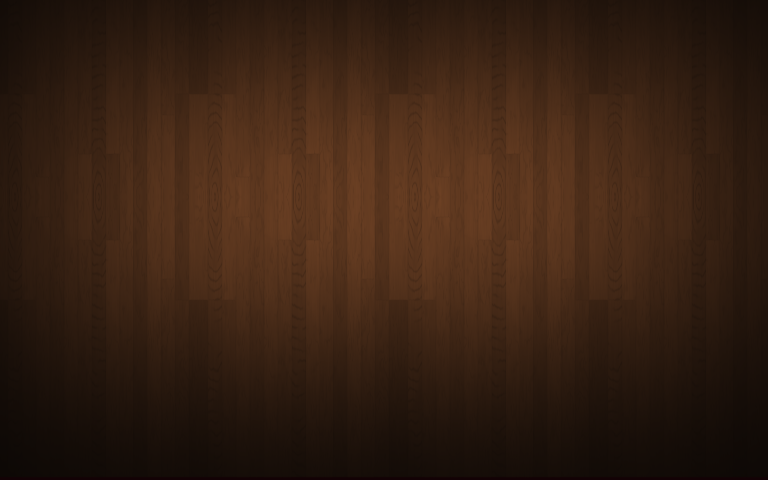
A WebGL 2 fragment shader for this texture:

```glsl
#version 300 es
precision highp float;

#define PERIOD 0.41667
#define TILE_START 0.13333
#define AXIS_Y 0.5896
#define SEAM_WIDTH 0.0014
#define SEAM_DEPTH 0.09
#define GRAIN_DEPTH 0.105
#define TONE_CONTRAST 0.8
#define LIGHT_CENTER vec2(0.80, 0.585)
#define LIGHT_SPREAD vec2(0.79, 0.415)
#define WOOD_COLOR vec3(0.350, 0.206, 0.112)
#define SHADOW_COLOR vec3(0.034, 0.022, 0.015)

uniform vec2 u_resolution;
out vec4 fragColor;

// Plank tones near the axis and beyond the joint, and joint distance from it
const float INNER_TONE[14] = float[14](
    1.03, 1.08, 0.90, 0.94, 1.02, 0.90, 1.06, 1.05, 0.86, 1.00, 0.93, 1.07, 1.07, 0.95);
const float OUTER_TONE[14] = float[14](
    1.03, 1.00, 0.93, 1.07, 1.02, 0.90, 1.06, 1.00, 0.91, 0.80, 0.90, 0.96, 1.03, 0.95);
const float JOINT[14] = float[14](
    0.60, 0.0896, 0.60, 0.0896, 0.60, 0.60, 0.60, 0.171, 0.2146, 0.2146, 0.2146, 0.2146, 0.0417, 0.60);

float hash(vec2 p) {
    vec3 q = fract(vec3(p.xyx) * 0.1031);
    q += dot(q, q.yzx + 33.33);
    return fract((q.x + q.y) * q.z);
}

float noise(vec2 p) {
    vec2 i = floor(p), f = fract(p);
    f = f * f * (3.0 - 2.0 * f);
    return mix(mix(hash(i), hash(i + vec2(1, 0)), f.x),
               mix(hash(i + vec2(0, 1)), hash(i + vec2(1, 1)), f.x), f.y);
}

float fbm(vec2 p) {
    float sum = 0.0, weight = 0.5;
    for (int i = 0; i < 4; i++) {
        sum += weight * noise(p);
        p = p * 2.03 + 7.1;
        weight *= 0.5;
    }
    return sum;
}

// Plank index, position across it from 0 to 1, and plank width
vec3 plankAt(float x) {
    float t = mod(x - TILE_START, PERIOD);
    vec3 run = vec3(0.0, 0.0, 0.02894);
    if (t >= 0.3) run = vec3(10.0, 0.3, 0.02917);
    else if (t >= 0.2604) run = vec3(9.0, 0.2604, 0.0396);
    float along = (t - run.y) / run.z;
    float index = min(run.x + floor(along), 13.0);
    return vec3(index, along + run.x - index, run.z);
}

// Long fibres, broken growth rings and blotches, about zero on average
float woodGrain(float across, float v, float seed, bool knotted) {
    vec2 p = vec2(across, v);
    float fibres = fbm(p * vec2(360.0, 22.0) + seed * 17.3) - 0.47;
    float bend = fbm(p * vec2(46.0, 10.0) + seed * 9.7);
    float rings = across * 130.0 + bend * 38.0;
    float strength = 0.7;
    if (knotted) {
        rings = length(p * vec2(1.0, 0.22)) * 1250.0 + bend * 11.0;
        strength = 1.5;
    }
    float lines = pow(0.5 + 0.5 * sin(rings), 5.0) - 0.25;
    float broken = smoothstep(0.2, 0.7, noise(p * vec2(90.0, 30.0) + seed * 5.9));
    float patches = fbm(p * vec2(70.0, 14.0) + seed * 3.1) - 0.47;
    return fibres * 0.9 - lines * strength * broken + patches * 0.8;
}

void main() {
    vec2 p = gl_FragCoord.xy / u_resolution;
    p.x *= 1.6;
    float pixel = 1.0 / u_resolution.y;

    // Planks mirrored above and below the axis
    vec3 plank = plankAt(p.x);
    int index = int(plank.x);
    float v = abs(p.y - AXIS_Y);
    float joint = JOINT[index];
    float beyond = smoothstep(-pixel, pixel, v - joint);
    float tone = mix(INNER_TONE[index], OUTER_TONE[index], beyond);
    tone = 1.0 + (tone - 1.0) * TONE_CONTRAST;

    // Grain changes at each joint
    float seed = plank.x + 1.0 + 20.0 * step(joint, v);
    bool knotted = index == 10 || index == 2;
    float across = (plank.y - 0.5) * plank.z;
    tone *= 1.0 + GRAIN_DEPTH * woodGrain(across, v, seed, knotted);

    // Faint, uneven seams along the sides and at the joints
    float side = min(plank.y, 1.0 - plank.y) * plank.z;
    float seam = 1.0 - smoothstep(0.0, SEAM_WIDTH + pixel * 0.5, side);
    seam *= 0.3 + 0.7 * noise(vec2(plank.x * 3.7, v * 14.0));
    float cut = 1.0 - smoothstep(0.0, SEAM_WIDTH + pixel * 0.5, abs(v - joint));
    tone *= 1.0 - SEAM_DEPTH * max(seam, cut * 0.5);

    // Broad warm light fading to the borders
    vec2 d = abs(p - LIGHT_CENTER) / LIGHT_SPREAD;
    float light = exp(-d.x * d.x * d.x - d.y * d.y);
    vec3 color = SHADOW_COLOR + WOOD_COLOR * light * tone;

    // Thin dark red strip at the base
    float strip = 1.0 - smoothstep(0.006 - pixel, 0.006 + pixel, p.y);
    color = mix(color, vec3(0.075, 0.008, 0.018), strip);
    fragColor = vec4(color, 1.0);
}
```
